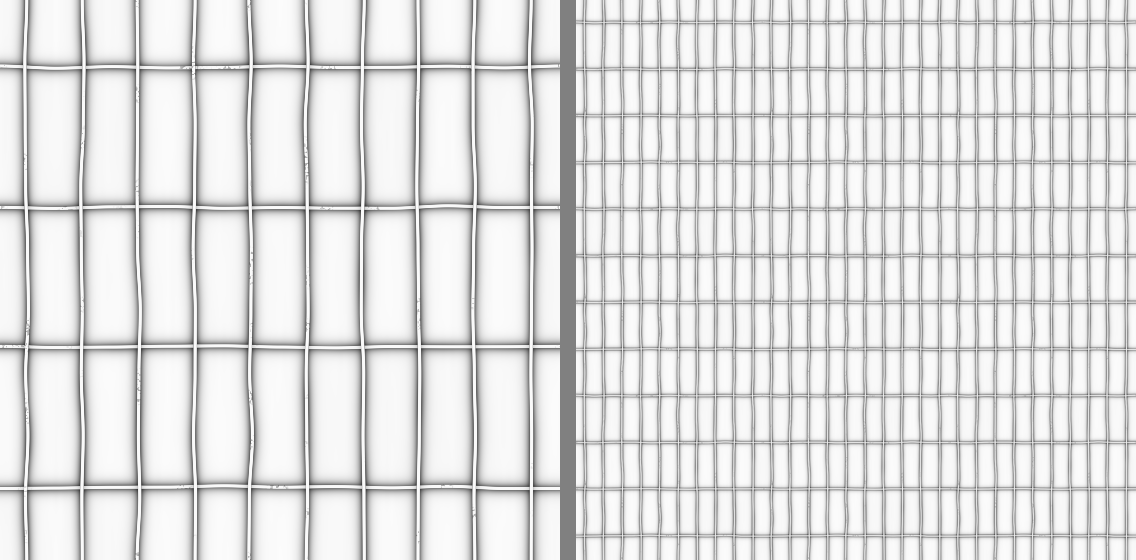
Left, the tile; right, the same tile 3 across and 3 down.
Give the GLSL for this pattern, as a WebGL 1 fragment shader.

```glsl
precision highp float;

uniform vec2 u_resolution;

const vec2 WIRES = vec2(10.0, 4.0);      // wires across and down
const vec2 OFFSET = vec2(0.475, 0.52);   // wire position inside a repeat
const float RADIUS = 0.0033;

float hash(vec2 p) {
  vec3 q = fract(vec3(p.xyx) * vec3(0.1031, 0.1030, 0.0973));
  q += dot(q, q.yzx + 33.33);
  return fract((q.x + q.y) * q.z);
}

// Value noise that wraps after a whole number of lattice cells
float wrapNoise(vec2 p, vec2 period) {
  vec2 i = floor(p);
  vec2 f = fract(p);
  f = f * f * (3.0 - 2.0 * f);
  vec2 a = mod(i, period);
  vec2 b = mod(i + 1.0, period);
  float low = mix(hash(a), hash(vec2(b.x, a.y)), f.x);
  float high = mix(hash(vec2(a.x, b.y)), hash(b), f.x);
  return mix(low, high, f.y);
}

// Noise along one wire, separate for each wire id
float alongNoise(float t, float count, float id) {
  float i = floor(t * count);
  float f = fract(t * count);
  f = f * f * (3.0 - 2.0 * f);
  float a = hash(vec2(mod(i, count), id));
  float b = hash(vec2(mod(i + 1.0, count), id));
  return mix(a, b, f);
}

// Signed distance to the nearest bent wire, and that wire's id
vec2 bentWire(float across, float along, float count, float offset, float bends, float sway) {
  float s = across * count - offset + 0.5;
  float id = mod(floor(s), count);
  float bend = alongNoise(along, bends, id + 17.0 * count) - 0.5;
  return vec2((fract(s) - 0.5) / count - bend * sway, id);
}

// Soft contact shadow, fading away from the wire's edge
float contactShadow(float dist, float strength) {
  float gap = max(abs(dist) - RADIUS, 0.0);
  return strength * exp(-gap / 0.0063);
}

// Round wire: bright ridge with darker flanks
float wireTone(float dist) {
  return 0.98 - 0.48 * smoothstep(0.55, 1.15, abs(dist) / RADIUS);
}

float coverage(float dist, float pixel) {
  return 1.0 - smoothstep(-0.5 * pixel, 0.5 * pixel, abs(dist) - RADIUS);
}

// Fine chips gathered in a few worn patches
float wear(vec2 uv) {
  float patches = smoothstep(0.7, 0.88, wrapNoise(uv * 24.0, vec2(24.0)));
  float chips = smoothstep(0.55, 0.85, wrapNoise(uv * 360.0, vec2(360.0)));
  return patches * chips;
}

void main() {
  vec2 uv = gl_FragCoord.xy / u_resolution;
  float pixel = 1.0 / min(u_resolution.x, u_resolution.y);

  vec2 vertical = bentWire(uv.x, uv.y, WIRES.x, OFFSET.x, 9.0, 0.0065);
  vec2 horizontal = bentWire(uv.y, uv.x, WIRES.y, OFFSET.y, 10.0, 0.0050);

  // Pale backing with faint streaks and a small change from cell to cell
  vec2 cell = mod(floor(uv * WIRES - OFFSET), WIRES);
  float streak = wrapNoise(uv * vec2(120.0, 8.0), vec2(120.0, 8.0));
  float backing = 0.988 - 0.008 * streak - 0.01 * hash(cell + 5.0);

  // Shadows vary a little along each wire
  float depthV = 0.54 + 0.14 * alongNoise(uv.y, 14.0, vertical.y + 61.0);
  float depthH = 0.47 + 0.12 * alongNoise(uv.x, 14.0, horizontal.y + 93.0);
  float shadowV = contactShadow(vertical.x, depthV);
  float shadowH = contactShadow(horizontal.x, depthH);
  float tone = backing * (1.0 - shadowV) * (1.0 - shadowH);

  // Vertical wires lie over the horizontal ones
  float chipped = 1.0 - 0.3 * wear(uv);
  float toneH = wireTone(horizontal.x) * chipped * (1.0 - 0.3 * shadowV);
  float toneV = wireTone(vertical.x) * chipped;
  tone = mix(tone, toneH, coverage(horizontal.x, pixel));
  tone = mix(tone, toneV, coverage(vertical.x, pixel));

  gl_FragColor = vec4(vec3(tone), 1.0);
}
```
